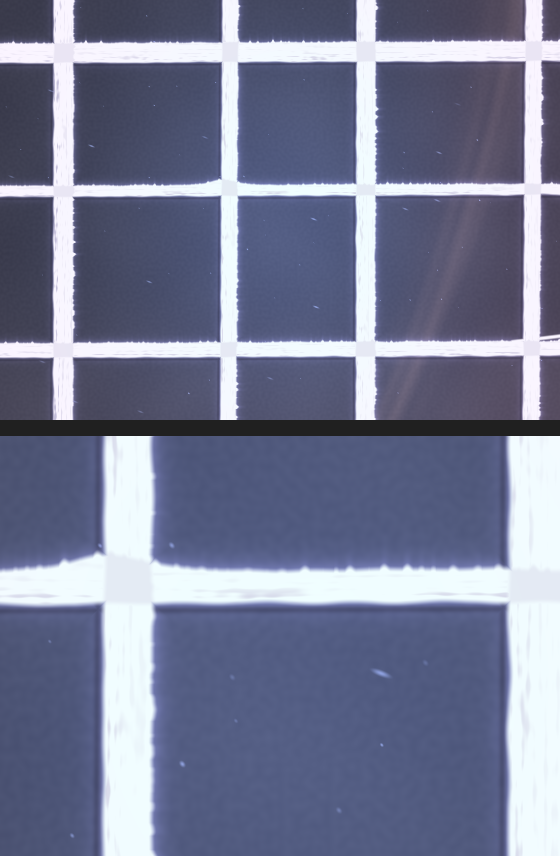
Top, the full canvas; bottom, a detail of the centre.
Reproduce this pattern procedurally as a Shadertoy shader.

```glsl
// Uneven grid of frayed bright strands over a dark blue field with faint streaks and dust.

// Lengths are in canvas heights; columns run left to right, rows bottom to top.
const vec4 COLUMN_X    = vec4(0.151, 0.546, 0.871, 1.268);
const vec4 COLUMN_HALF = vec4(0.0235, 0.0190, 0.0225, 0.0195);
const vec4 COLUMN_TILT = vec4(0.001, 0.005, 0.002, 0.007);
const vec3 ROW_Y       = vec3(0.168, 0.547, 0.876);
const vec3 ROW_HALF    = vec3(0.0175, 0.0130, 0.0235);
const float ROW_TILT   = 0.004;
const float EDGE_SOFT  = 0.0028;
const float FRAY       = 0.013;
const float WOBBLE     = 0.003;
const float DUST_CELLS = 13.0;
const float DUST_SHARE = 0.40;

const vec3 FIELD_DIM   = vec3(0.225, 0.225, 0.285);
const vec3 FIELD_BLUE  = vec3(0.325, 0.365, 0.515);
const vec3 STREAK_TINT = vec3(0.095, 0.070, 0.055);
const vec3 DUST_TINT   = vec3(0.22, 0.25, 0.34);
const vec3 STRAND_PINK = vec3(0.985, 0.955, 1.0);
const vec3 STRAND_CYAN = vec3(0.94, 0.995, 1.0);
const vec3 STRAND_WORN = vec3(0.76, 0.74, 0.85);
const vec3 HALO_TINT   = vec3(0.16, 0.15, 0.24);

vec2 hash2(vec2 p) {
    vec3 q = fract(p.xyx * vec3(0.1031, 0.1030, 0.0973));
    q += dot(q, q.yzx + 33.33);
    return fract((q.xx + q.yz) * q.zy);
}

float gradientDot(vec2 cell, vec2 offset) {
    float angle = 6.2832 * hash2(cell).x;
    return dot(vec2(cos(angle), sin(angle)), offset);
}

// Gradient noise, roughly -0.7 to 0.7
float noise(vec2 p) {
    vec2 i = floor(p), f = p - i;
    vec2 u = f * f * f * (f * (f * 6.0 - 15.0) + 10.0);
    vec2 e = vec2(1.0, 0.0);
    return mix(mix(gradientDot(i, f), gradientDot(i + e, f - e), u.x),
               mix(gradientDot(i + e.yx, f - e.yx), gradientDot(i + 1.0, f - 1.0), u.x), u.y);
}

float softStep(float d) {
    float s = max(EDGE_SOFT, 1.0 / iResolution.y);
    return smoothstep(s, -s, d);
}

// Returns coverage, wear, halo and groove of one strand; its positive side frays.
vec4 strand(float across, float along, float halfWidth, float swell, float seed) {
    float wobble = WOBBLE * noise(vec2(along * 22.0, seed + sign(across) * 3.5));
    float hairs = max(0.0, noise(vec2(along * 110.0, seed + 9.3)))
                * (0.6 + noise(vec2(along * 7.0, seed + 5.1)));
    float reach = halfWidth + wobble;
    if (across > 0.0) reach += swell + FRAY * hairs;
    float d = abs(across) - reach;
    float fibres = noise(vec2(across * 230.0, along * 9.0 + seed))
                 + 0.6 * noise(vec2(across * 150.0, along * 60.0 + seed));
    float side = smoothstep(0.1, -0.8, across / halfWidth);
    float wear = smoothstep(0.08, 0.6, fibres) * (0.25 + 0.75 * side);
    float groove = exp(-pow((across + halfWidth + 0.005) / 0.003, 2.0));
    return vec4(softStep(d), wear, exp(-max(d, 0.0) / 0.007), groove);
}

float segmentDistance(vec2 p, vec2 a, vec2 b) {
    vec2 ab = b - a;
    return length(p - a - ab * clamp(dot(p - a, ab) / dot(ab, ab), 0.0, 1.0));
}

float dust(vec2 p) {
    vec2 cell = floor(p * DUST_CELLS);
    vec2 place = hash2(cell + 17.0), kind = hash2(cell + 71.0);
    vec2 d = (fract(p * DUST_CELLS) - 0.15 - 0.7 * place) / DUST_CELLS;
    d.y += 0.35 * d.x;
    d.x /= 1.0 + 2.0 * step(0.85, kind.y);
    float radius = mix(0.0018, 0.0035, kind.y);
    return step(kind.x, DUST_SHARE) * smoothstep(radius, 0.0, length(d)) * (0.35 + 0.9 * place.x);
}

vec3 darkField(vec2 p, float glow) {
    vec3 colour = mix(FIELD_DIM, FIELD_BLUE, glow);
    colour += vec3(0.055, 0.025, 0.03) * smoothstep(0.8, 1.25, p.x);
    colour += vec3(0.05, 0.04, 0.045) * smoothstep(0.35, 0.0, p.y);
    // Curved bands of haze on the right
    float u = p.x - (0.92 + 0.45 * p.y - 0.14 * p.y * p.y);
    float bands = 0.65 + 0.8 * noise(vec2(u * 32.0, p.y * 1.6));
    colour += STREAK_TINT * bands * exp(-pow(u / 0.055, 2.0));
    colour += 0.018 * noise(p * 130.0) + 0.02 * noise(p * 6.0);
    return colour + DUST_TINT * dust(p);
}

void mainImage(out vec4 fragColor, in vec2 fragCoord) {
    vec2 p = fragCoord / iResolution.y;
    p.x *= 4.0 / 3.0 * iResolution.y / iResolution.x;
    vec2 q = (p - vec2(0.69, 0.47)) / vec2(0.46, 0.56);
    float glow = exp(-dot(q, q));

    vec4 columns = vec4(0.0), rows = vec4(0.0);
    for (int i = 0; i < 4; i++) {
        float across = p.x - COLUMN_X[i] - COLUMN_TILT[i] * (p.y - 0.5);
        vec4 s = strand(across, p.y, COLUMN_HALF[i], 0.0, 13.0 * float(i) + 2.4);
        s.y *= s.x * (i == 0 ? 1.0 : 0.5);
        columns = max(columns, s);
    }
    for (int i = 0; i < 3; i++) {
        float across = p.y - ROW_Y[i] - ROW_TILT * (p.x - 0.667);
        float swell = i == 1 ? 0.012 * exp(-pow((p.x - 0.53) / 0.045, 2.0)) : 0.0;
        vec4 s = strand(across, p.x, ROW_HALF[i], swell, 17.0 * float(i) + 60.7);
        s.y *= s.x * 0.6;
        rows = max(rows, s);
    }
    // Loose sliver at the lower right
    float sliver = softStep(segmentDistance(p, vec2(1.22, 0.186), vec2(1.36, 0.203)) - 0.004);

    float cover = max(max(columns.x, rows.x), sliver);
    float crossing = columns.x * rows.x;
    float wear = max(max(columns.y, rows.y) * (1.0 - crossing), 0.28 * crossing);
    vec3 bright = mix(mix(STRAND_PINK, STRAND_CYAN, glow), STRAND_WORN, wear);

    vec3 colour = darkField(p, glow);
    colour *= 1.0 - 0.3 * max(columns.w, rows.w);
    colour += HALO_TINT * max(columns.z, rows.z);
    fragColor = vec4(mix(colour, bright, cover), 1.0);
}
```
